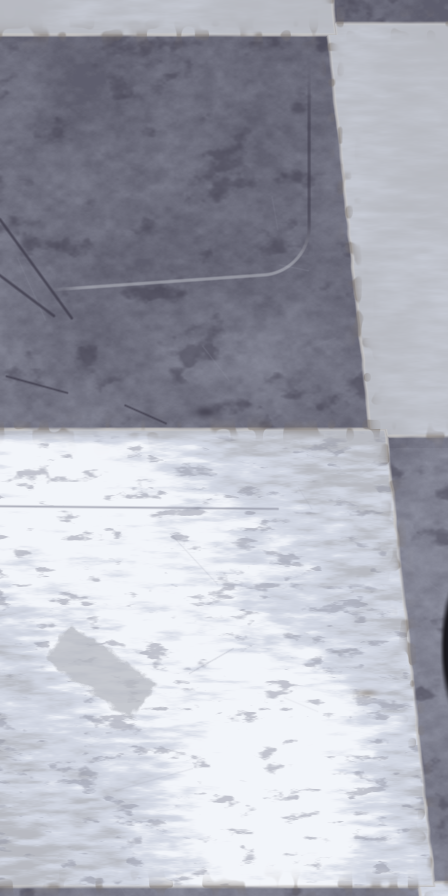
Write a WebGL 1 fragment shader that draws this texture.

```glsl
precision highp float;
// Worn checkerboard floor seen at a slant: two columns of large grey and white tiles.
// Staggered row and column lines flip a smooth sign to colour the tiles; layered
// noise, segment scratches and scattered flecks add sheen, dirt and wear.
uniform vec2 u_resolution;

const vec3 DARK_LOW = vec3(0.37, 0.37, 0.43);
const vec3 DARK_HIGH = vec3(0.57, 0.58, 0.64);
const vec3 LIGHT_LOW = vec3(0.72, 0.73, 0.76);
const vec3 LIGHT_MID = vec3(0.82, 0.84, 0.89);
const vec3 LIGHT_HIGH = vec3(0.95, 0.96, 0.98);
const vec3 SEAM = vec3(0.80, 0.79, 0.78);
const vec3 GRIME = vec3(0.48, 0.45, 0.43);
const vec3 SCUFF = vec3(0.24, 0.23, 0.29);

float hash(vec2 p) {
  vec3 q = fract(p.xyx * 0.1031);
  q += dot(q, q.yzx + 33.33);
  return fract((q.x + q.y) * q.z);
}

float noise(vec2 p) {
  vec2 i = floor(p), f = fract(p);
  f = f * f * (3.0 - 2.0 * f);
  vec2 e = vec2(1.0, 0.0);
  return mix(mix(hash(i), hash(i + e), f.x),
             mix(hash(i + e.yx), hash(i + e.xx), f.x), f.y);
}

float fbm(vec2 p) {
  float sum = 0.0, amp = 0.533;
  for (int i = 0; i < 4; i++) {
    sum += amp * noise(p);
    p = p * 2.03 + 17.0;
    amp *= 0.5;
  }
  return sum;
}

// Soft stroke from a to b
float stroke(vec2 p, vec2 a, vec2 b, float width, float soft) {
  vec2 d = b - a;
  float t = clamp(dot(p - a, d) / dot(d, d), 0.0, 1.0);
  return 1.0 - smoothstep(width - soft, width + soft, length(p - a - d * t));
}

// Soft elliptical spot
float spot(vec2 p, vec2 centre, vec2 radius) {
  vec2 q = (p - centre) / radius;
  return exp(-dot(q, q));
}

// Height of a row line, widening toward the viewer
float rowLine(float k) {
  return 0.078 + 0.8095 * k + 0.0705 * k * k;
}

// Many fine random scratches
float scratches(vec2 p, float seed, float soft) {
  float sum = 0.0;
  for (int i = 0; i < 18; i++) {
    vec2 id = vec2(float(i) + 1.0, seed);
    vec2 a = vec2(hash(id), 2.0 * hash(id + 31.0));
    float angle = 2.4 * (hash(id + 57.0) - 0.35);
    vec2 b = a + vec2(cos(angle), sin(angle)) * (0.04 + 0.14 * hash(id + 83.0));
    sum += stroke(p, a, b, 0.001, soft) * (0.3 + 0.7 * hash(id + 11.0));
  }
  return min(sum, 1.0);
}

void main() {
  // x runs 0..1 rightward, y runs 0..2 downward
  vec2 uv = gl_FragCoord.xy / u_resolution;
  vec2 p = vec2(uv.x, 2.0 - 2.0 * uv.y);
  float soft = max(0.003, 0.8 / u_resolution.x);

  // Slanted column edge, shifted on alternate rows
  float row = 0.0;
  for (int i = 0; i < 3; i++) row += step(rowLine(float(i)), p.y);
  float edge = 0.724 + 0.107 * p.y + (1.0 - mod(row, 2.0)) * (0.018 + 0.008 * row);
  edge += 0.003 * (noise(vec2(p.y * 40.0, 3.0)) - 0.5);
  float side = p.x - edge;

  // Checker sign and distance to the nearest seam
  float checker = 1.0 - 2.0 * smoothstep(-soft, soft, side);
  float seam = abs(side), jog = -0.026;
  for (int i = 0; i < 3; i++) {
    float d = p.y - rowLine(float(i)) - jog * step(0.0, side);
    checker *= 1.0 - 2.0 * smoothstep(-soft, soft, d);
    seam = min(seam, abs(d));
    jog *= -0.6;
  }
  float light = 0.5 + 0.5 * checker;
  float cloud = fbm(p * 5.0);
  float grain = fbm(p * vec2(45.0, 60.0));
  float streak = fbm(p * vec2(16.0, 75.0) + 9.0);

  // Dark tiles, paler toward the lower left
  float fade = 0.12 + 0.36 * smoothstep(0.3, 1.0, p.y - 0.2 * p.x) + 0.12 * step(1.0, p.y);
  vec3 dark = mix(DARK_LOW, DARK_HIGH, clamp(fade + 0.75 * (cloud - 0.45) + 0.5 * (grain - 0.5), 0.0, 1.0));
  float mottle = smoothstep(0.6, 0.8, fbm(p * vec2(15.0, 20.0) + 4.0));
  dark = mix(dark, SCUFF, 0.45 * mottle);
  dark = mix(dark, DARK_HIGH, 0.35 * scratches(p, 5.0, soft));

  // Sheen on the near light tile, broken into horizontal streaks
  float near = smoothstep(0.95, 1.0, p.y);
  float sheen = 0.75 * spot(p, vec2(0.08, 1.08), vec2(0.36, 0.22))
              + 0.55 * spot(p, vec2(0.36, 1.42), vec2(0.34, 0.32))
              + 0.95 * spot(p, vec2(0.62, 1.82), vec2(0.24, 0.30));
  float gloss = near * (sheen + 0.12) + 0.1 + 0.9 * (streak - 0.5) * (0.25 + 0.75 * near) + 0.4 * (cloud - 0.5);
  vec3 pale = mix(LIGHT_LOW, LIGHT_MID, smoothstep(0.0, 0.5, gloss));
  pale = mix(pale, LIGHT_HIGH, smoothstep(0.45, 0.9, gloss));
  float fleck = smoothstep(0.62, 0.78, fbm(p * vec2(20.0, 55.0) + 40.0));
  pale = mix(pale, DARK_HIGH, 0.5 * near * fleck + 0.3 * near * scratches(p, 2.0, soft));
  vec2 q = mat2(0.82, -0.57, 0.57, 0.82) * (p - vec2(0.225, 1.5));
  vec2 patchEdge = smoothstep(vec2(0.0), vec2(0.012), vec2(0.12, 0.055) - abs(q) + 0.025 * (grain - 0.5));
  pale = mix(pale, LIGHT_LOW, 0.75 * patchEdge.x * patchEdge.y);
  pale = mix(pale, DARK_HIGH, 0.75 * stroke(p, vec2(0.0, 1.13), vec2(0.62, 1.136), 0.002, soft));
  pale = mix(pale, GRIME, 0.6 * spot(p, vec2(0.82, 1.547), vec2(0.025, 0.008)));

  // Long curved scrape: pale along the bottom, dark up the side
  vec2 c = vec2(p.x - 0.59, p.y + 0.07 * (p.x - 0.5) - 0.52);
  float arc = abs(length(max(c, 0.0)) + min(max(c.x, c.y), 0.0) - 0.1);
  arc = (1.0 - smoothstep(0.001, 0.003 + soft, arc)) * smoothstep(0.1, 0.2, p.x) * smoothstep(0.12, 0.3, p.y);
  dark = mix(dark, mix(SCUFF, LIGHT_LOW, smoothstep(0.48, 0.6, p.y)), 0.55 * arc);

  // Heavy gouges on the dark tile
  float gouge = stroke(p, vec2(0.0, 0.49), vec2(0.16, 0.71), 0.003, soft);
  gouge += stroke(p, vec2(0.0, 0.615), vec2(0.12, 0.705), 0.003, soft);
  gouge += stroke(p, vec2(0.015, 0.84), vec2(0.15, 0.877), 0.002, soft);
  gouge += stroke(p, vec2(0.28, 0.905), vec2(0.37, 0.945), 0.002, soft);
  gouge += spot(p, vec2(0.46, 0.92), vec2(0.025, 0.013));
  dark = mix(dark, SCUFF, 0.75 * min(gouge, 1.0));

  // Join tiles, then add seam, edge grime and the shadow at the right
  vec3 color = mix(dark, pale, light);
  float thin = 1.0 - smoothstep(0.001, 0.003 + soft, seam);
  color = mix(color, SEAM, thin * (0.3 + 0.5 * noise(p * 25.0)));
  float dirt = smoothstep(0.58, 0.75, noise(p * vec2(50.0, 38.0))) * exp(-seam * 90.0);
  color = mix(color, GRIME, 0.55 * dirt);
  float shadow = 1.0 - smoothstep(0.7, 1.15, length((p - vec2(1.015, 1.445)) / vec2(0.03, 0.13)));
  color = mix(color, SCUFF * 0.4, shadow);
  gl_FragColor = vec4(color, 1.0);
}
```
